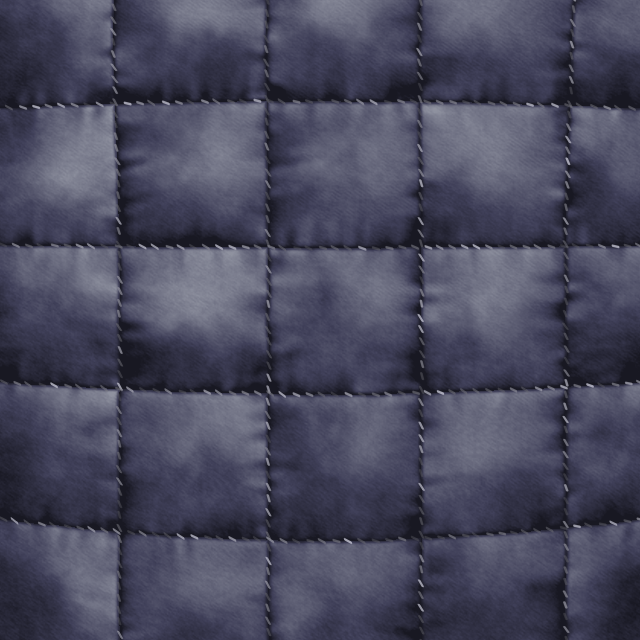
Reproduce this texture procedurally as a three.js fragment shader.

```glsl
// Quilted navy satin: puffed square panels joined by puckered, stitched seams.
varying vec2 vUv;

const vec2 PANEL = vec2(0.2395, 0.2290);
const vec2 FIRST_SEAM = vec2(0.177, 0.155);
const vec3 SHADOW = vec3(0.07, 0.07, 0.10);
const vec3 NAVY = vec3(0.25, 0.25, 0.35);
const vec3 SHEEN = vec3(0.52, 0.53, 0.59);
const vec3 THREAD = vec3(0.68, 0.68, 0.73);

float hash(vec2 p) {
  return fract(sin(dot(p, vec2(127.1, 311.7))) * 43758.5453);
}

float noise(vec2 p) {
  vec2 i = floor(p), f = fract(p);
  f = f * f * (3.0 - 2.0 * f);
  return mix(mix(hash(i), hash(i + vec2(1.0, 0.0)), f.x),
             mix(hash(i + vec2(0.0, 1.0)), hash(i + 1.0), f.x), f.y);
}

float fbm(vec2 p) {
  float sum = 0.0, gain = 0.53;
  for (int i = 0; i < 4; i++) {
    sum += gain * noise(p);
    p = mat2(0.8, 0.6, -0.6, 0.8) * p * 2.05 + 7.3;
    gain *= 0.5;
  }
  return sum;
}

// Bends the straight grid around the body and lets seams wander.
vec2 drape(vec2 p) {
  float c = p.x - 0.5, b = (p.x - 0.66) / 0.11;
  float pinch = 0.03 * c * (1.0 - smoothstep(0.6, 1.0, p.y));
  float bulge = 0.007 * exp(-b * b) * (1.0 - smoothstep(0.6, 1.0, p.y));
  float sag = (0.186 - 0.28 * p.y) * c * c;
  vec2 wander = vec2(noise(vec2(p.y * 22.0, 3.0)), noise(vec2(p.x * 22.0, 9.0))) - 0.5;
  return p + vec2(pinch - bulge, -sag) + wander * 0.003;
}

// Short folds running away from a seam.
float pucker(float along, float away, float seed) {
  float bend = along + away * 0.6 * (noise(vec2(along * 14.0, seed)) - 0.5);
  float fold = noise(vec2(bend * 66.0, away * 18.0 + seed * 17.0)) - 0.5;
  float reach = 0.012 + 0.026 * noise(vec2(along * 20.0, seed + 5.0));
  return fold * exp(-away / reach);
}

// Darkening beside a seam with a lumpy edge.
float seamShade(float along, float away, float reach, float seed) {
  float lump = smoothstep(0.2, 0.85, noise(vec2(along * 34.0, seed * 11.0)));
  return exp(-away / (reach * (0.2 + lump)));
}

// Slanted, uneven thread dashes; x is coverage, y is brightness.
vec2 stitches(float along, float across, float pitch, float seed) {
  float k = along / pitch;
  float id = hash(vec2(floor(k), seed)), turn = hash(vec2(seed, floor(k)));
  vec2 p = vec2((fract(k) - 0.5 + 0.2 * (turn - 0.5)) * pitch, across);
  p.y += p.x * mix(0.25, 0.65, turn);
  p.x -= clamp(p.x, -0.0042, 0.0042);
  float cover = 1.0 - smoothstep(0.0008, 0.0032, length(p));
  return vec2(cover * (0.45 + 0.5 * id), 0.55 + 0.6 * id * id);
}

float panelTone(vec2 p, vec2 f, vec2 cell) {
  float r1 = hash(cell + 2.7), r2 = hash(cell + 8.1), r3 = hash(cell + 15.4);
  vec2 low = f * PANEL, high = (1.0 - f) * PANEL;
  float cloud = fbm(p * 9.0 + cell * 5.3) - 0.5;

  // Light falls from above and leans towards the middle columns.
  vec2 center = vec2(0.60 - 0.10 * cell.x + 0.2 * r1, 0.66 + 0.16 * r2);
  vec2 glow = (f - center + cloud * 0.6) / vec2(0.38, 0.33);
  float tone = 0.45 + 0.20 * (f.y - 0.5) + 0.50 * cloud;
  tone += (0.24 + 0.16 * r3) * exp(-dot(glow, glow));

  // Seam edges: dark below and beside, lit just under the upper seam.
  float leftDark = mix(0.34, 0.14, smoothstep(0.5, 2.0, cell.x));
  float rightDark = mix(-0.06, 0.36, smoothstep(-0.6, 1.2, cell.x));
  tone -= leftDark * seamShade(p.y, low.x, 0.030, r1);
  tone -= rightDark * seamShade(p.y, high.x, 0.026, r2);
  tone -= 0.34 * seamShade(p.x, low.y, 0.020, r3);
  tone += 0.14 * exp(-high.y / 0.022);
  tone += 0.75 * (pucker(p.y, low.x, r2) + pucker(p.y, high.x, r3));
  tone += 0.50 * (pucker(p.x, low.y, r1) + pucker(p.x, high.y, r2 + 3.0));
  return tone;
}

void main() {
  vec2 p = drape(vUv);
  vec2 grid = (p - FIRST_SEAM) / PANEL;
  vec2 f = fract(grid);
  vec2 seamId = floor(grid + 0.5);
  vec2 across = (grid - seamId) * PANEL;
  float tone = panelTone(p, f, floor(grid));

  // Broad falloff towards the lower part and the sides.
  tone *= mix(0.90, 1.06, smoothstep(0.1, 0.65, vUv.y));
  tone -= 0.16 * smoothstep(0.86, 1.0, vUv.x);
  tone -= 0.10 * (1.0 - smoothstep(0.0, 0.14, vUv.x));

  // Fine diagonal weave.
  vec2 weave = vec2(vUv.x - vUv.y * 0.7, vUv.y + vUv.x * 0.7);
  tone += 0.09 * (noise(weave * vec2(120.0, 330.0)) - 0.5);
  tone += 0.06 * (noise(vUv * 420.0) - 0.5);

  // Sunken groove along every seam.
  vec2 groove = exp(-across * across / vec2(0.000016, 0.000014));
  tone *= 1.0 - 0.66 * max(groove.x, groove.y);
  tone = clamp(tone, 0.06, 1.08);
  vec3 color = mix(SHADOW, NAVY, min(tone / 0.45, 1.0));
  color = mix(color, SHEEN, max(tone - 0.45, 0.0) / 0.55);

  vec2 down = stitches(p.y, across.x, 0.0190, seamId.x);
  vec2 side = stitches(p.x, across.y, 0.0205, seamId.y + 20.0);
  color = mix(color, THREAD * down.y, down.x * 0.85);
  color = mix(color, THREAD * side.y, side.x * 0.85);
  gl_FragColor = vec4(color, 1.0);
}
```
